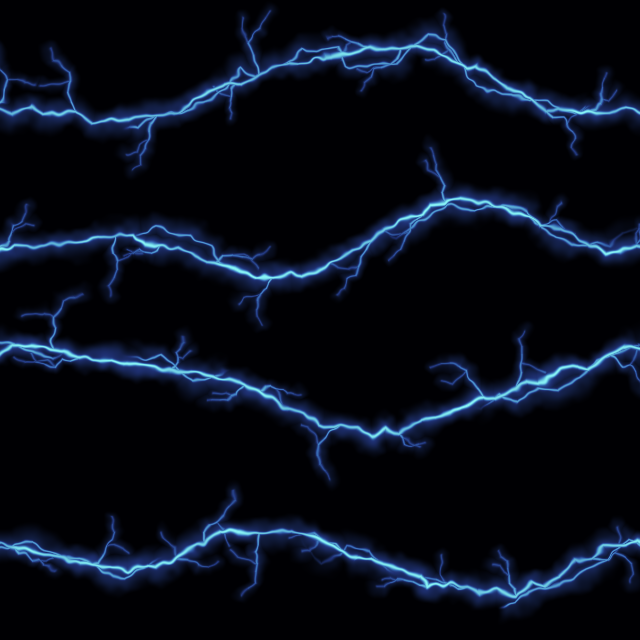
Write a three.js fragment shader that draws this pattern.

```glsl
varying vec2 vUv;

const int BOLTS = 4;
const float KNOTS = 40.0;          // trunk knots across the canvas
const float JAG = 0.018;           // vertical scatter of the knots
const float STRAND_SPREAD = 0.055; // how far the side strand strays
const int BRANCHES = 10;           // branches on each bolt
const int LIMB_STEPS = 7;
const int TWIG_STEPS = 3;
const int FORK_STEP = 3;
const float BRANCH_REACH = 0.16;
const float TRUNK_WIDTH = 0.0030;
const float BRANCH_WIDTH = 0.0022;
const float TRUNK_GLOW = 0.029;
const float BRANCH_GLOW = 0.017;
const float CRINKLE = 0.007;

const vec3 BLACK = vec3(0.00, 0.00, 0.01);
const vec3 NAVY = vec3(0.06, 0.10, 0.22);
const vec3 INDIGO = vec3(0.12, 0.19, 0.45);
const vec3 BLUE = vec3(0.21, 0.41, 0.70);
const vec3 SKY = vec3(0.36, 0.69, 0.84);
const vec3 CYAN = vec3(0.53, 0.95, 0.96);

float hash(vec2 p) {
  return fract(sin(dot(p, vec2(127.1, 311.7))) * 43758.5453);
}

float noise(vec2 p) {
  vec2 i = floor(p), f = fract(p);
  f = f * f * (3.0 - 2.0 * f);
  return mix(mix(hash(i), hash(i + vec2(1, 0)), f.x),
             mix(hash(i + vec2(0, 1)), hash(i + vec2(1, 1)), f.x), f.y);
}

float segmentDistance(vec2 p, vec2 a, vec2 b) {
  vec2 ab = b - a;
  return distance(p, a + ab * clamp(dot(p - a, ab) / dot(ab, ab), 0.0, 1.0));
}

// Three harmonics give each bolt its broad sweep
float sweep(int bolt, float x) {
  vec3 angle = 6.2832 * x * vec3(1, 2, 3);
  float base = 0.8625;
  vec3 c = vec3(-0.0505, 0.0077, 0.0069), s = vec3(-0.0275, 0.0118, 0.0068);
  if (bolt == 1) {
    base = 0.624;
    c = vec3(0.0148, -0.0290, 0.0029); s = vec3(-0.0314, 0.0171, 0.0033);
  } else if (bolt == 2) {
    base = 0.3965;
    c = vec3(0.0535, -0.0008, 0.0059); s = vec3(0.0306, -0.0099, 0.0042);
  } else if (bolt == 3) {
    base = 0.1256;
    c = vec3(-0.0089, 0.0268, 0.0094); s = vec3(0.0271, -0.0122, 0.0016);
  }
  return base + dot(c, cos(angle)) + dot(s, sin(angle));
}

// Jittered knot of the trunk (strand 0) or of the strand woven round it
vec2 knot(int bolt, float strand, float i) {
  vec2 seed = vec2(i, float(bolt) * 7.0 + strand * 3.0);
  float x = (i + 0.7 * (hash(seed) - 0.5)) / KNOTS;
  float stray = strand * STRAND_SPREAD * (noise(vec2(i * 0.4, seed.y)) - 0.5);
  return vec2(x, sweep(bolt, x) + JAG * (hash(seed + 41.3) - 0.5) + stray);
}

// light.x is the hot core, light.y the halo
void addLine(inout vec2 light, float d, float width, float radius, float power) {
  light.x = max(light.x, power * exp(-d * d / (width * width)));
  light.y = max(light.y, power * smoothstep(radius, 0.0, d));
}

void addTrunk(inout vec2 light, vec2 p, int bolt, float haze) {
  float id = float(bolt);
  for (int k = 0; k < 2; k++) {
    float strand = float(k), d = 1.0;
    for (int j = -3; j <= 3; j++) {
      float i = floor(p.x * KNOTS) + float(j);
      d = min(d, segmentDistance(p, knot(bolt, strand, i), knot(bolt, strand, i + 1.0)));
    }
    float pulse = mix(0.7, 1.05, noise(vec2(p.x * 22.0, id * 5.0)));
    float visible = 0.65 * smoothstep(0.42, 0.6, noise(vec2(p.x * 7.0, id * 9.0 + 2.0)));
    float power = k == 0 ? pulse : visible;
    addLine(light, d, TRUNK_WIDTH * mix(1.0, 0.75, strand), TRUNK_GLOW * haze, power);
  }
}

// Wandering limbs, each forking once into a twig
void addBranches(inout vec2 light, vec2 p, int bolt, float haze) {
  for (int b = 0; b < BRANCHES; b++) {
    vec2 seed = vec2(float(b) * 3.7 + 1.0, float(bolt) * 11.3 + 5.0);
    float start = (float(b) + hash(seed)) / float(BRANCHES);
    vec2 a = knot(bolt, 0.0, floor(start * KNOTS)), fork = a;
    if (distance(p, a) > BRANCH_REACH) continue;
    float side = hash(seed + 1.7) < 0.5 ? -1.0 : 1.0;
    float flip = hash(seed + 2.9) < 0.5 ? -1.0 : 1.0;
    float heading = side * mix(0.3, 1.1, hash(seed + 4.1)), forkHeading = heading;
    float stride = mix(0.008, 0.017, hash(seed + 6.3));
    for (int s = 0; s < LIMB_STEPS + TWIG_STEPS; s++) {
      if (s == FORK_STEP) { fork = a; forkHeading = heading; }
      if (s == LIMB_STEPS) { a = fork; heading = forkHeading - side * 1.0; }
      float turn = heading + 1.7 * (hash(seed + float(s) * 1.31 + 8.0) - 0.5);
      vec2 next = a + stride * vec2(flip * cos(turn), sin(turn));
      float fade = s < LIMB_STEPS ? 0.68 - 0.055 * float(s) : 0.38;
      addLine(light, segmentDistance(p, a, next), BRANCH_WIDTH, BRANCH_GLOW * haze, fade);
      heading = mix(heading, turn, 0.5);
      a = next;
    }
  }
}

vec3 heatColour(float e) {
  vec3 colour = mix(BLACK, NAVY, clamp(e * 5.0, 0.0, 1.0));
  colour = mix(colour, INDIGO, clamp(e * 5.0 - 1.0, 0.0, 1.0));
  colour = mix(colour, BLUE, clamp(e * 5.0 - 2.0, 0.0, 1.0));
  colour = mix(colour, SKY, clamp(e * 5.0 - 3.0, 0.0, 1.0));
  return mix(colour, CYAN, clamp(e * 5.0 - 4.0, 0.0, 1.0));
}

void main() {
  vec2 p = vUv + CRINKLE * (vec2(noise(vUv * 75.0), noise(vUv * 75.0 + 31.0)) - 0.5);
  float haze = mix(0.65, 1.35, noise(vUv * 24.0 + 9.0));
  vec2 light = vec2(0.0);
  for (int bolt = 0; bolt < BOLTS; bolt++) {
    if (abs(p.y - sweep(bolt, p.x)) > 0.22) continue;
    addTrunk(light, p, bolt, haze);
    addBranches(light, p, bolt, haze);
  }
  float halo = light.y * mix(0.32, 0.5, noise(vUv * 55.0));
  gl_FragColor = vec4(heatColour(mix(halo, 1.0, min(light.x, 1.0))), 1.0);
}
```
